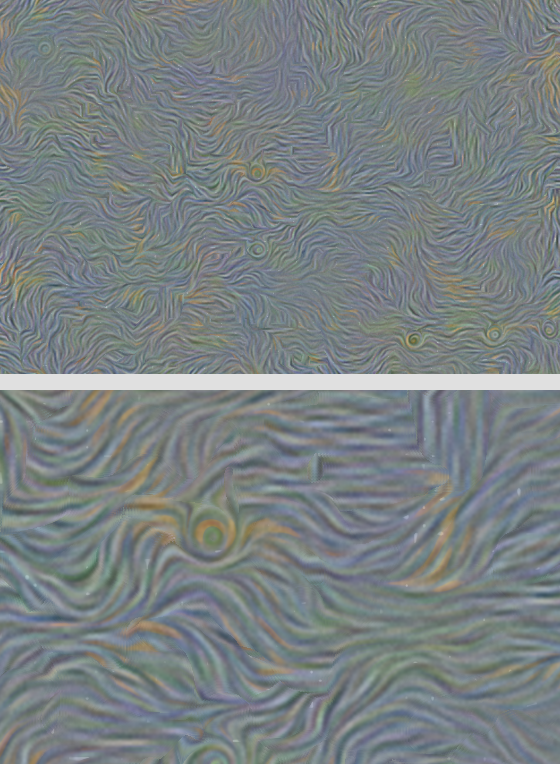
Top, the full canvas; bottom, a detail of the centre.
A Shadertoy shader for this texture:

```glsl
// Dense painterly fur: short, fine embossed strands that follow a tufted flow field.
// Noise is averaged along each streamline, then its three channels drive
// lightness, blue-yellow and red-green shifts around a muted slate grey.

const vec3  SLATE       = vec3(0.464, 0.494, 0.517);
const vec3  BLUE_AXIS   = vec3(-0.40, -0.28, 0.80);
const vec3  RED_AXIS    = vec3(0.80, -0.50, 0.15);
const vec3  AMBER       = vec3(0.10, 0.035, -0.09);
const vec3  MOSS        = vec3(0.01, 0.035, -0.06);
const float STRAND_FREQ = 190.0;   // strand cells per canvas height
const float STRAND_HALF = 0.019;   // half length of a strand
const int   STEPS       = 7;       // samples per half strand
const float EMBOSS      = 1.15;    // relief offset in strand cells
const float CRISPNESS   = 0.5;     // extra weight of the strand's own point
const float LIGHT_GAIN  = 0.27;
const float BLUE_GAIN   = 0.17;
const float RED_GAIN    = 0.10;
const float GRAIN       = 0.035;
const float TUFT_FREQ   = 13.0;    // tufts per canvas height
const float WHORL_FREQ  = 5.0;     // whorl cells per canvas height
const float WHORL_SHARE = 0.14;

vec3 hash3(vec2 cell) {
    vec3 h = fract(cell.xyx * vec3(0.1031, 0.1030, 0.0973));
    h += dot(h, h.yxz + 33.33);
    return fract((h.xxy + h.yxx) * h.zyx);
}

vec3 noise3(vec2 p) {
    vec2 i = floor(p), f = fract(p);
    f = f * f * (3.0 - 2.0 * f);
    return mix(mix(hash3(i), hash3(i + vec2(1, 0)), f.x),
               mix(hash3(i + vec2(0, 1)), hash3(i + vec2(1, 1)), f.x), f.y);
}

// Offset from the whorl centre in xy, strength in z
vec3 whorl(vec2 p) {
    vec2 cell = floor(p * WHORL_FREQ);
    vec3 h = hash3(cell + 71.0);
    vec2 d = fract(p * WHORL_FREQ) - 0.3 - 0.4 * h.xy;
    float present = step(h.z, WHORL_SHARE);
    return vec3(d, present * smoothstep(0.28, 0.10, length(d)));
}

// Unit direction of the strands
vec2 flow(vec2 p) {
    vec3 broad = noise3(p * 2.8 + 5.0);
    vec3 fine = noise3(p * 10.0 + 40.0);
    vec3 frizz = noise3(p * 27.0 + 60.0);
    vec3 tuft = hash3(floor(p * TUFT_FREQ + 1.8 * fine.xy + 0.9 * frizz.xy) + 13.0);
    float angle = 0.1 + 3.4 * (broad.x - 0.5) + 1.8 * (fine.z - 0.5)
                + 1.3 * (frizz.z - 0.5) + 1.3 * (tuft.x - 0.5)
                + 0.9 * smoothstep(0.25, 0.0, p.x);

    // Some tufts lie in square ledges
    float quarter = 1.570796;
    float ledge = step(0.88, tuft.y);
    angle = mix(angle, quarter * floor(angle / quarter + 0.5), ledge);

    vec2 dir = vec2(cos(angle), sin(angle));
    vec3 w = whorl(p);
    vec2 ring = vec2(-w.y, w.x) / max(length(w.xy), 0.001);
    return normalize(mix(dir, ring, 0.75 * w.z) + 0.0001);
}

// Difference of noise across the strand gives a raised edge
vec3 relief(vec2 p, vec2 dir) {
    vec2 q = p * STRAND_FREQ;
    vec2 side = vec2(-dir.y, dir.x) * EMBOSS;
    return noise3(q) - noise3(q + side);
}

// Weighted mean of the relief along the streamline through p
vec3 strands(vec2 p) {
    vec2 start = flow(p);
    vec3 sum = relief(p, start) * (1.0 + CRISPNESS);
    float total = 1.0 + CRISPNESS;
    for (int way = -1; way <= 1; way += 2) {
        vec2 q = p, dir = start;
        for (int k = 1; k <= STEPS; k++) {
            q += dir * float(way) * STRAND_HALF / float(STEPS);
            dir = flow(q);
            float weight = 1.0 - float(k) / float(STEPS + 1);
            sum += weight * relief(q, dir);
            total += weight;
        }
    }
    return sum / total;
}

void mainImage(out vec4 fragColor, in vec2 fragCoord) {
    vec2 p = fragCoord / iResolution.y;
    float aspect = iResolution.x / iResolution.y;
    vec3 strand = strands(p);
    vec3 tint = noise3(p * 9.0 + 90.0) + noise3(p * 21.0 + 190.0) - 1.0;
    vec3 patches = noise3(p * vec2(19.0, 24.0) + 150.0);

    // Strands, calm in places and livelier close to the side borders
    float border = smoothstep(0.08, 0.0, min(p.x, aspect - p.x));
    float vigour = 0.55 + 1.1 * noise3(p * 8.0 + 25.0).x + 0.35 * border;
    vec3 color = SLATE + LIGHT_GAIN * vigour * strand.x;
    color += BLUE_AXIS * (BLUE_GAIN * vigour * strand.y + 0.05 * tint.x);
    color += RED_AXIS * (RED_GAIN * vigour * strand.z + 0.025 * tint.y);
    color += GRAIN * (noise3(p * 330.0 + 500.0).x - 0.5);

    // Sparse amber and moss patches, broken up by the strands
    float amber = smoothstep(0.80, 1.05, patches.x + 0.12 * border + 0.8 * strand.z);
    float moss = smoothstep(0.72, 1.0, patches.y + 0.8 * strand.y);
    color += AMBER * amber + MOSS * moss;
    color += 0.5 * MOSS * whorl(p).z;

    // Tiny pale glints on raised strands
    float glint = smoothstep(0.90, 0.99, noise3(p * 130.0 + 300.0).x);
    color += 0.12 * glint * smoothstep(0.0, 0.12, strand.x);

    fragColor = vec4(clamp(color, 0.0, 1.0), 1.0);
}
```
